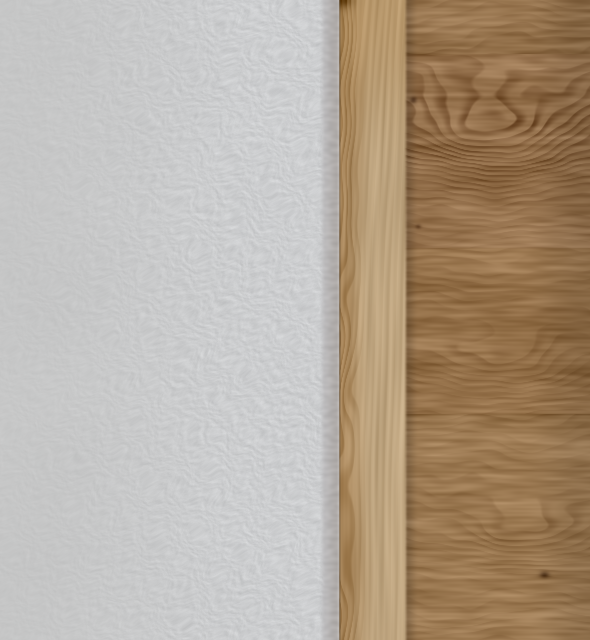
Write a Shadertoy shader that draws this texture.

```glsl
#define BEVEL_X 0.548
#define STRIP_X 0.575
#define BOARD_X 0.688
#define ASPECT 0.922
#define EDGE 0.0015
#define PLASTER_RELIEF 0.050
#define RING_DENSITY 62.0
#define PORE_DEPTH 0.085
#define RING_DEPTH 0.15

float hash(vec2 cell) {
    uvec2 q = uvec2(ivec2(cell)) * uvec2(1597u, 3812u);
    uint h = (q.x ^ q.y ^ 7919u) * 26699u;
    h = (h ^ (h >> 15)) * 73244475u;
    h ^= h >> 13;
    return float(h & 65535u) / 65536.0;
}

vec2 gradient(vec2 cell) {
    float angle = 6.2832 * hash(cell);
    return vec2(cos(angle), sin(angle));
}

float noise(vec2 p) {
    vec2 i = floor(p), f = p - i;
    vec2 w = f * f * f * (f * (f * 6.0 - 15.0) + 10.0), e = vec2(1, 0);
    float low = mix(dot(gradient(i), f), dot(gradient(i + e), f - e), w.x);
    float high = mix(dot(gradient(i + e.yx), f - e.yx), dot(gradient(i + 1.0), f - 1.0), w.x);
    return mix(low, high, w.y);
}

float fbm(vec2 p) {
    float sum = 0.0, amp = 1.0;
    for (int i = 0; i < 4; i++) {
        sum += amp * noise(p);
        p = p * 2.03 + 17.3;
        amp *= 0.5;
    }
    return sum;
}

float step_soft(float edge, float x) {
    return smoothstep(edge - EDGE, edge + EDGE, x);
}

float blob(vec2 p, vec2 centre, vec2 radius) {
    vec2 d = (p - centre) / radius;
    return exp(-dot(d, d));
}

// Dark late-wood line on one side of each growth ring
float ring_line(float field) {
    float t = fract(field);
    return smoothstep(0.25, 0.82, t) * (1.0 - smoothstep(0.84, 1.0, t));
}

vec3 plaster(vec2 uv, vec2 p) {
    vec2 q = p * vec2(75.0, 105.0) + 1.5 * noise(p * 25.0);
    float relief = fbm(q + vec2(0.25, 0.35)) - fbm(q);
    float strength = PLASTER_RELIEF * mix(0.35, 1.0, smoothstep(0.0, 0.45, uv.x));
    vec3 col = mix(vec3(0.775, 0.777, 0.777), vec3(0.802, 0.807, 0.813), smoothstep(0.0, 0.5, uv.x));
    col += 0.010 * fbm(p * 4.0) + strength * relief;

    // Rounded return of the panel
    vec3 side = mix(vec3(0.735, 0.73, 0.735), vec3(0.685, 0.67, 0.662), smoothstep(BEVEL_X, STRIP_X - 0.006, uv.x));
    side += 0.055 * noise(p * vec2(65.0, 130.0)) + 0.045 * smoothstep(STRIP_X - 0.005, STRIP_X - 0.001, uv.x);
    return mix(col, side, smoothstep(BEVEL_X - 0.007, BEVEL_X + 0.004, uv.x));
}

vec3 upright_strip(vec2 uv, vec2 p) {
    float t = (uv.x - STRIP_X) / (BOARD_X - STRIP_X);
    float lean = p.x - 0.035 * p.y * p.y + 0.006 * noise(p * vec2(5.0, 3.0));
    vec3 col = mix(vec3(0.665, 0.53, 0.36), vec3(0.755, 0.655, 0.51), smoothstep(0.0, 0.55, t + 0.15 * noise(p * vec2(20.0, 4.0))));
    col = mix(col, vec3(0.71, 0.57, 0.38), 0.6 * smoothstep(0.72, 1.0, uv.y));

    // Long fibres, with looping figure along the left side
    col += 0.075 * noise(vec2(lean * 150.0, p.y * 5.0)) + 0.05 * noise(vec2(lean * 55.0, p.y * 2.0 + 9.0));
    float field = lean * 95.0 + 3.2 * noise(p * vec2(22.0, 9.0)) * (1.0 - smoothstep(0.1, 0.5, t));
    float figure = mix(0.75, 0.2, smoothstep(0.12, 0.4, t));
    col -= vec3(0.10, 0.11, 0.12) * ring_line(field) * figure;
    col -= 0.28 * blob(uv, vec2(STRIP_X + 0.006, 1.0), vec2(0.016, 0.012));
    return col * (1.0 - 0.28 * (1.0 - smoothstep(0.0, 0.035, t)));
}

vec3 board_wood(vec2 uv, vec2 p) {
    // Three joints split the backing into four planks
    float low = step_soft(0.353, uv.y), mid = step_soft(0.612, uv.y), top = step_soft(0.915, uv.y);
    vec3 col = mix(vec3(0.615, 0.48, 0.325), vec3(0.59, 0.45, 0.295), low);
    col = mix(col, vec3(0.595, 0.455, 0.31), mid);
    col = mix(col, vec3(0.60, 0.465, 0.315), top);
    float plank = floor(low + mid + top + 0.5);
    vec2 g = p + vec2(0.0, plank * 3.7);

    // Broad tonal bands and fine pores along the grain
    col += 0.075 * fbm(g * vec2(3.0, 22.0)) + PORE_DEPTH * noise(g * vec2(16.0, 165.0));
    col += 0.06 * noise(g * vec2(7.0, 85.0) + 31.0);

    // Growth rings swell into nested cathedral figures
    float tall = blob(uv, vec2(0.83, 0.79), vec2(0.17, 0.085));
    float middle = blob(uv, vec2(0.84, 0.43), vec2(0.12, 0.05));
    float lower = blob(uv, vec2(0.89, 0.17), vec2(0.13, 0.055));
    float field = uv.y * RING_DENSITY + 7.0 * tall + 4.0 * middle + 4.5 * lower;
    field += 2.0 * noise(g * vec2(7.0, 12.0)) + 0.7 * noise(g * vec2(20.0, 30.0));
    float broken = 0.75 + 0.7 * noise(g * vec2(9.0, 35.0));
    float figure = 0.26 + 0.85 * blob(uv, vec2(0.86, 0.80), vec2(0.30, 0.095)) + 0.25 * middle + 0.25 * lower;
    col -= vec3(1.0, 1.03, 0.95) * RING_DEPTH * ring_line(field) * figure * broken;

    // Joint lines, small knots and shade from the strip
    col -= 0.055 * (blob(uv, vec2(uv.x, 0.352), vec2(1.0, 0.002)) + 0.5 * blob(uv, vec2(uv.x, 0.612), vec2(1.0, 0.002)));
    col -= 0.09 * blob(uv, vec2(0.70, 0.915), vec2(0.09, 0.003));
    float knots = blob(uv, vec2(0.701, 0.844), vec2(0.006, 0.005)) + 0.6 * blob(uv, vec2(0.709, 0.646), vec2(0.005, 0.004));
    knots += blob(uv, vec2(0.923, 0.102), vec2(0.008, 0.005));
    col -= vec3(0.25, 0.23, 0.18) * knots;
    col *= 1.0 - 0.09 * smoothstep(0.88, 1.0, uv.x);
    return col * (1.0 - 0.18 * (1.0 - smoothstep(BOARD_X, BOARD_X + 0.022, uv.x)));
}

void mainImage(out vec4 fragColor, in vec2 fragCoord) {
    vec2 uv = fragCoord / iResolution.xy;
    vec2 p = uv * vec2(ASPECT, 1.0);
    vec3 col = mix(plaster(uv, p), upright_strip(uv, p), step_soft(STRIP_X, uv.x));
    col = mix(col, board_wood(uv, p), smoothstep(BOARD_X - 0.004, BOARD_X + 0.004, uv.x));
    fragColor = vec4(clamp(col, 0.0, 1.0), 1.0);
}
```
